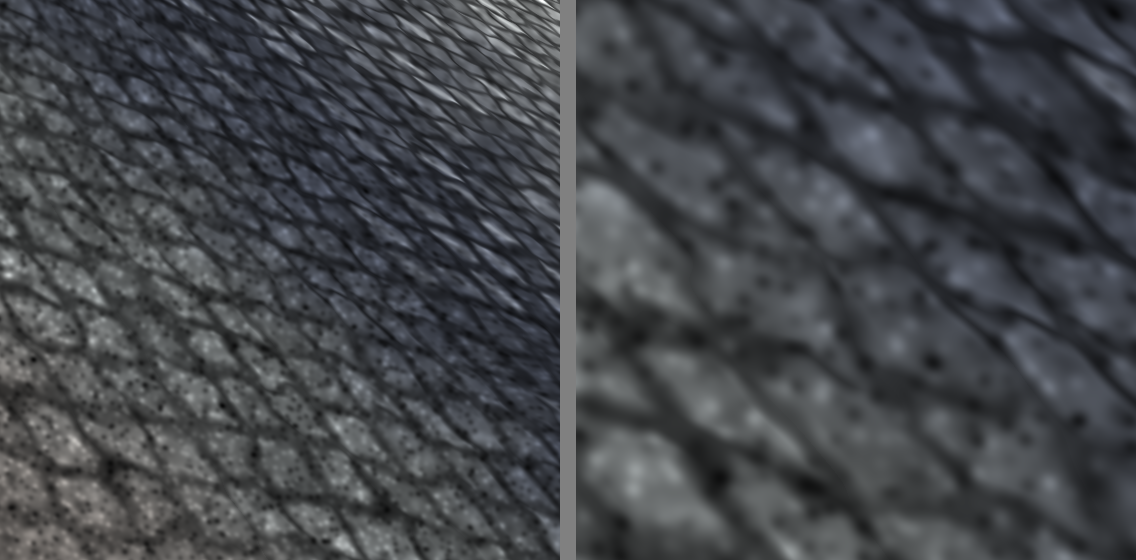
Left, the full canvas; right, a detail of the centre.
This texture is drawn by a WebGL 2 fragment shader. Its source:

```glsl
#version 300 es
precision highp float;
// Worn cobblestones receding toward the upper right under a diagonal band of shade.
// A skewed lattice is projected onto a tilted plane; each cell becomes a ragged
// stone with its own tone, and soft cellular blobs add the rough mineral grain.
uniform vec2 u_resolution;
out vec4 fragColor;

float hash(vec2 p) {
  vec3 q = fract(p.xyx * vec3(0.1031, 0.1030, 0.0973));
  q += dot(q, q.yzx + 33.33);
  return fract((q.x + q.y) * q.z);
}

// Soft light and dark blobs around scattered points, centred on zero
float blobs(vec2 p) {
  vec2 cell = floor(p), f = fract(p);
  float sum = 0.0;
  for (int y = -1; y <= 1; y++)
    for (int x = -1; x <= 1; x++) {
      vec2 o = vec2(x, y);
      vec2 d = o + vec2(hash(cell + o), hash(cell + o + 57.0)) - f;
      sum += (2.0 * hash(cell + o + 113.0) - 1.0) * exp(-5.5 * dot(d, d));
    }
  return sum;
}

// Slow undulation from layered sines, about -1 to 1
float undulation(vec2 p) {
  return 0.5 * sin(p.x + 1.7 * sin(p.y * 0.8)) + 0.3 * sin(p.y * 2.1 - p.x * 1.3)
       + 0.2 * sin(p.x * 3.7 + p.y * 2.9);
}

// Perspective lattice: integer steps are neighbouring stones
vec2 pavingCoords(vec2 uv) {
  float depth = 1.23 - dot(uv, vec2(0.28, 0.52));
  vec2 ground = (uv - vec2(0.45, 0.2)) / depth;
  vec2 c = inverse(mat2(0.104, -0.024, 0.07, -0.108)) * ground;
  c += 0.16 * vec2(undulation(c * 1.1), undulation(c.yx * 1.2 + 4.0));
  c += 0.17 * vec2(blobs(c * 2.3 + 40.0), blobs(c * 2.3 + 80.0));  // ragged edges
  c.y += 0.4 * hash(vec2(floor(c.x), 9.0));  // stagger each course
  return c;
}

// Warm foreground, slate middle, blue shade, pale distance
vec3 groundColor(float across) {
  vec3 c = mix(vec3(0.46, 0.44, 0.425), vec3(0.365, 0.378, 0.38), smoothstep(-0.95, -0.42, across));
  c = mix(c, vec3(0.222, 0.238, 0.28), smoothstep(-0.42, -0.05, across));
  return mix(c, vec3(0.49, 0.5, 0.5), smoothstep(0.02, 0.48, across));
}

void main() {
  vec2 uv = gl_FragCoord.xy / u_resolution;
  float across = dot(uv - vec2(0.62, 0.73), vec2(0.67, 0.745));
  float far = smoothstep(-0.2, 0.2, across);

  // Stone shape with soft joints
  vec2 c = pavingCoords(uv);
  vec2 id = floor(c), f = fract(c) - 0.5;
  float size = 0.25 + 0.05 * (hash(id + 31.0) - 0.5);
  float stone = 1.0 - smoothstep(0.0, 0.25, length(max(abs(f) - size, 0.0)));

  // Coarse and fine grain, stretched along the slope of the stones
  vec2 slope = mat2(0.8, 0.6, -0.6, 0.8) * uv;
  vec2 stretch = mix(vec2(0.9, 1.0), vec2(0.6, 1.1), far);
  float grain = 0.38 * blobs(slope * 42.0 * stretch)
              + 0.42 * blobs(slope * 80.0 * stretch + 20.0);

  // Tone of each stone, broad patches and joints of uneven depth
  float patches = undulation(uv * vec2(13.0, 17.0));
  float tone = 0.9 + 0.26 * hash(id) + 0.08 * patches;
  float joint = mix(0.56, 0.66, smoothstep(-0.6, -1.0, across)) + 0.14 * blobs(c * 0.9 + 15.0);
  vec3 color = groundColor(across + 0.05 * patches);
  color *= mix(joint, tone, stone) * (1.0 + mix(1.0, 0.7, far) * grain);

  // Glancing light on a few distant stones
  float streak = exp(-9.0 * (f.x - f.y) * (f.x - f.y)) * stone;
  float glint = smoothstep(0.55, 1.0, hash(id + 73.0)) * streak * smoothstep(-0.25, 0.15, across);
  color += vec3(0.25, 0.255, 0.25) * glint * (1.0 + grain);

  fragColor = vec4(color, 1.0);
}
```
